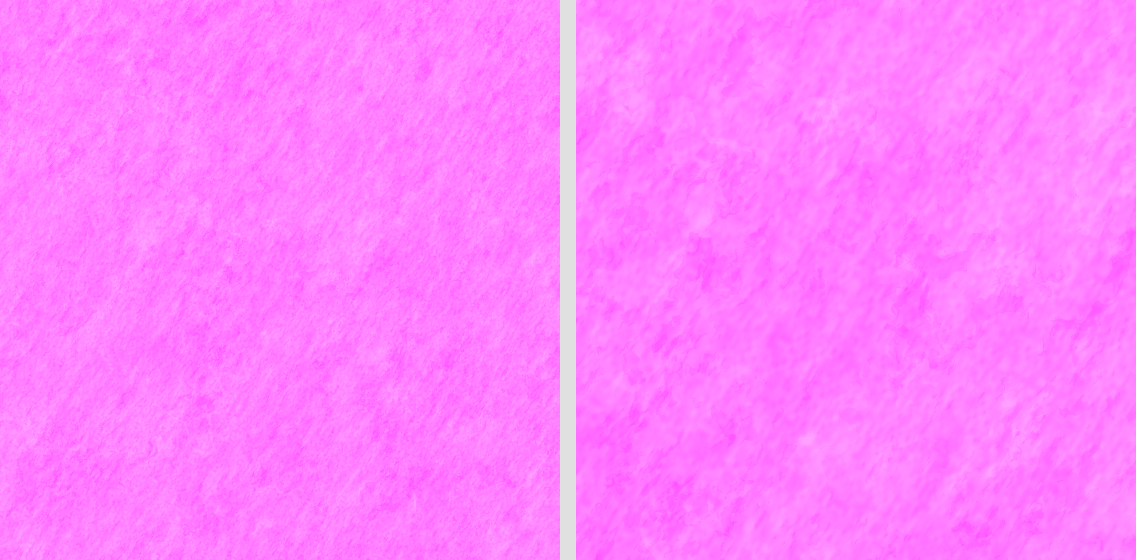
Left: the whole. Right: its middle third, enlarged.
This texture is drawn by a three.js fragment shader. Its source:

```glsl
// Weathered magenta plaster, brushed along a steep diagonal.
// Stretched value noise gives clouds, mottling and streaks; thresholded
// noise adds clustered dark flakes, pale chips and a few pale veins.

varying vec2 vUv;

const float BASE_GREEN = 0.505;
const vec2 BRUSH_DIR = vec2(0.53, 0.848);

float hash(vec2 p) {
  vec3 q = fract(vec3(p.xyx) * 0.1031);
  q += dot(q, q.yzx + 33.33);
  return fract((q.x + q.y) * q.z);
}

float valueNoise(vec2 p) {
  vec2 cell = floor(p);
  vec2 f = fract(p);
  vec2 w = f * f * (3.0 - 2.0 * f);
  float low = mix(hash(cell), hash(cell + vec2(1.0, 0.0)), w.x);
  float high = mix(hash(cell + vec2(0.0, 1.0)), hash(cell + vec2(1.0, 1.0)), w.x);
  return mix(low, high, w.y);
}

// Layered noise centred on zero; each octave is turned to hide the lattice.
float fbm(vec2 p, float gain) {
  float sum = 0.0;
  float total = 0.0;
  float amplitude = 1.0;
  for (int i = 0; i < 5; i++) {
    sum += amplitude * (valueNoise(p) - 0.5);
    total += amplitude;
    amplitude *= gain;
    p = mat2(0.96, 0.28, -0.28, 0.96) * p * 2.03 + 17.3;
  }
  return sum / total;
}

// Three octaves that keep their direction, for brushed streaks.
float streakNoise(vec2 p) {
  float sum = 0.0;
  float amplitude = 0.5;
  for (int i = 0; i < 3; i++) {
    sum += amplitude * (valueNoise(p) - 0.5);
    amplitude *= 0.7;
    p = p * 1.8 + 31.7;
  }
  return sum;
}

// Irregular flakes that gather where the broad cluster noise is high.
float flakes(vec2 p, vec2 scale, float seed, float level) {
  float shape = fbm(p * scale + seed, 0.62);
  float cluster = fbm(p * vec2(15.0, 9.0) + seed * 1.7, 0.55);
  return smoothstep(level, level + 0.05, shape + 0.45 * cluster);
}

// Broken lines along the zero contour of a noise field.
float veins(vec2 p, float scale, float seed, float width) {
  float line = abs(fbm(p * scale + seed, 0.45));
  float patches = fbm(p * 9.0 + seed * 2.3, 0.5);
  return (1.0 - smoothstep(0.3 * width, width, line)) * smoothstep(0.11, 0.17, patches);
}

void main() {
  // Brush frame: x runs across the strokes, y along them.
  vec2 brush = vec2(dot(vUv, vec2(BRUSH_DIR.y, -BRUSH_DIR.x)), dot(vUv, BRUSH_DIR)) + 3.0;
  vec2 warp = vec2(fbm(vUv * 30.0 + 5.0, 0.65), fbm(vUv * 30.0 + 61.0, 0.65));
  vec2 rough = brush + 0.035 * warp;

  // Tone layers from broad to fine.
  float clouds = fbm(rough * vec2(13.0, 6.0) + 9.0, 0.5);
  float mottle = fbm(rough * vec2(46.0, 21.0) + 43.0, 0.72);
  float streaks = streakNoise((brush + 0.008 * warp) * vec2(125.0, 30.0));
  float grain = valueNoise(brush * vec2(370.0, 240.0)) - 0.5;

  float green = BASE_GREEN;
  green += 0.09 * clouds + 0.15 * mottle + 0.135 * streaks + 0.085 * grain;

  // Surface marks.
  green -= 0.055 * flakes(rough, vec2(72.0, 40.0), 71.0, 0.145);
  green -= 0.050 * flakes(brush, vec2(135.0, 52.0), 23.0, 0.14);
  green += 0.036 * flakes(rough, vec2(52.0, 24.0), 113.0, 0.14);
  green += 0.045 * veins(vUv, 6.0, 87.0, 0.010);

  gl_FragColor = vec4(1.0, clamp(green, 0.32, 0.65), 1.0, 1.0);
}
```
